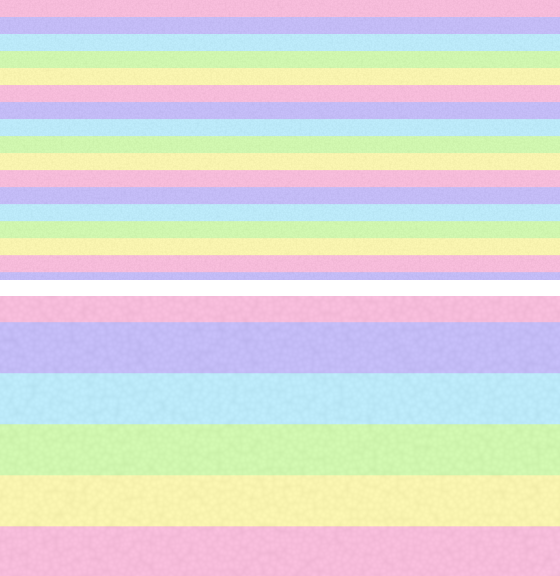
Top, the full canvas; bottom, a detail of the centre.
This pattern is drawn by a Shadertoy shader. Its source:

```glsl
// Horizontal pastel stripes in a repeating cycle of five colours, counted
// from the top edge, with crisp filtered borders and a faint paper grain
// made from two layers of cellular noise.

#define STRIPES_DOWN 16.46   // stripes over the canvas height
#define CYCLE 5              // colours before the pattern repeats
#define FINE_CELLS 150.0     // fine grain cells over the canvas height
#define COARSE_CELLS 72.0    // coarse grain cells over the canvas height
#define FINE_AMOUNT 0.034
#define COARSE_AMOUNT 0.018
#define PINK vec3(0.96, 0.73, 0.85)
#define LAVENDER vec3(0.76, 0.73, 0.96)
#define SKY vec3(0.73, 0.91, 0.97)
#define MINT vec3(0.81, 0.96, 0.68)
#define LEMON vec3(0.97, 0.95, 0.68)

vec2 hash22(vec2 p) {
    vec3 q = fract(p.xyx * vec3(0.1031, 0.1030, 0.0973));
    q += dot(q, q.yzx + 33.33);
    return fract((q.xx + q.yz) * q.zy);
}

// Distance to the nearest jittered cell point
float cellular(vec2 p) {
    vec2 cell = floor(p);
    vec2 local = fract(p);
    float nearest = 2.0;
    for (int y = -1; y <= 1; y++) {
        for (int x = -1; x <= 1; x++) {
            vec2 offset = vec2(x, y);
            vec2 toPoint = offset + hash22(cell + offset + 17.0) - local;
            nearest = min(nearest, dot(toPoint, toPoint));
        }
    }
    return sqrt(nearest);
}

vec3 stripeColor(float index) {
    vec3 palette[CYCLE] = vec3[CYCLE](PINK, LAVENDER, SKY, MINT, LEMON);
    return palette[int(mod(index + 0.5, float(CYCLE)))];
}

void mainImage(out vec4 fragColor, in vec2 fragCoord) {
    vec2 p = fragCoord / iResolution.y;

    // Stripes, blended over one pixel at the nearest border
    float stripe = (1.0 - p.y) * STRIPES_DOWN;
    float pixel = STRIPES_DOWN / iResolution.y;
    float border = floor(stripe + 0.5);
    float blend = clamp((stripe - border) / pixel + 0.5, 0.0, 1.0);
    vec3 color = mix(stripeColor(border - 1.0), stripeColor(border), blend);

    // Paper grain, centred on zero
    float grain = FINE_AMOUNT * (0.5 - cellular(p * FINE_CELLS))
                + COARSE_AMOUNT * (0.5 - cellular(p * COARSE_CELLS + 41.0));
    fragColor = vec4(clamp(color + grain, 0.0, 1.0), 1.0);
}
```
